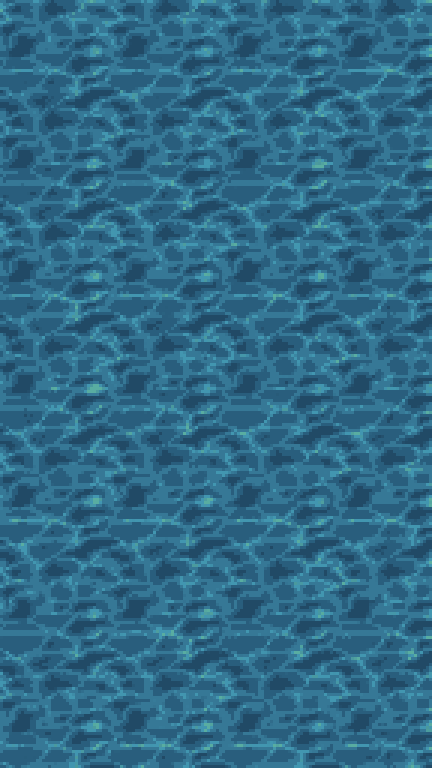
Write a Shadertoy shader that draws this texture.

```glsl
// Pixelated water surface: dark tilted ripples in a net of broken light glints.

const float PIXELS_ACROSS = 144.0;     // mosaic blocks over the canvas width
const float TILE_PIXELS = 37.5;        // blocks in one repeat of the ripples
const vec2 RIPPLES = vec2(3.0, 6.0);   // ripples per repeat
const float TILT = 0.4;                // rise of the ripples to the right

const vec3 ABYSS = vec3(0.13, 0.29, 0.40);
const vec3 DEEP  = vec3(0.16, 0.37, 0.49);
const vec3 WATER = vec3(0.21, 0.47, 0.59);
const vec3 LIGHT = vec3(0.26, 0.59, 0.69);
const vec3 FOAM  = vec3(0.29, 0.60, 0.62);
const vec3 SPARK = vec3(0.35, 0.68, 0.63);

vec2 hash22(vec2 p) {
    vec3 q = fract(p.xyx * vec3(0.1031, 0.1030, 0.0973));
    q += dot(q, q.yzx + 33.33);
    return fract((q.xx + q.yz) * q.zy);
}

// Two channels of value noise that repeat after the given period
vec2 noise(vec2 p, vec2 period) {
    vec2 i = floor(p);
    vec2 f = fract(p);
    f = f * f * (3.0 - 2.0 * f);
    vec2 a = hash22(mod(i, period));
    vec2 b = hash22(mod(i + vec2(1.0, 0.0), period));
    vec2 c = hash22(mod(i + vec2(0.0, 1.0), period));
    vec2 d = hash22(mod(i + 1.0, period));
    return mix(mix(a, b, f.x), mix(c, d, f.x), f.y);
}

// Gap between the two nearest ripple centres: zero on the net of light
float rippleDepth(vec2 p, vec2 period, float tilt) {
    vec2 base = floor(p);
    float nearest = 9.0;
    float second = 9.0;
    for (int y = -2; y <= 2; y++) {
        for (int x = -1; x <= 1; x++) {
            vec2 id = base + vec2(x, y);
            vec2 jitter = hash22(mod(id, period) + 17.0);
            vec2 d = id + 0.1 + 0.8 * jitter - p;
            d.y -= tilt * d.x;
            float dist = length(d);
            second = min(second, max(nearest, dist));
            nearest = min(nearest, dist);
        }
    }
    return second - nearest;
}

// Soft step between two neighbouring shades
float shade(float depth, float level) {
    return smoothstep(level + 0.012, level - 0.012, depth);
}

vec3 waterColor(float depth) {
    vec3 color = mix(ABYSS, DEEP, shade(depth, 0.53));
    color = mix(color, WATER, shade(depth, 0.21));
    color = mix(color, LIGHT, shade(depth, 0.012));
    color = mix(color, FOAM, shade(depth, -0.065));
    return mix(color, SPARK, shade(depth, -0.09));
}

void mainImage(out vec4 fragColor, in vec2 fragCoord) {
    // Mosaic blocks
    vec2 block = floor(fragCoord / iResolution.x * PIXELS_ACROSS);
    vec2 p = (block + 0.5) / TILE_PIXELS * RIPPLES;

    // Repeating warp bends the ripples
    vec2 warp = noise(p * 2.0, RIPPLES * 2.0) - 0.5;
    float depth = rippleDepth(p + 0.45 * warp, RIPPLES, TILT);

    // Repeating glints, slow drift and fine grain break up the net
    float glint = noise(p * vec2(2.0, 1.0) + 5.0, RIPPLES * vec2(2.0, 1.0)).x - 0.5;
    float drift = noise(block / 9.0, vec2(512.0)).y - 0.5;
    float grain = hash22(block).x - 0.5;
    depth += 0.26 * glint + 0.12 * drift + 0.07 * grain;

    fragColor = vec4(waterColor(depth), 1.0);
}
```
